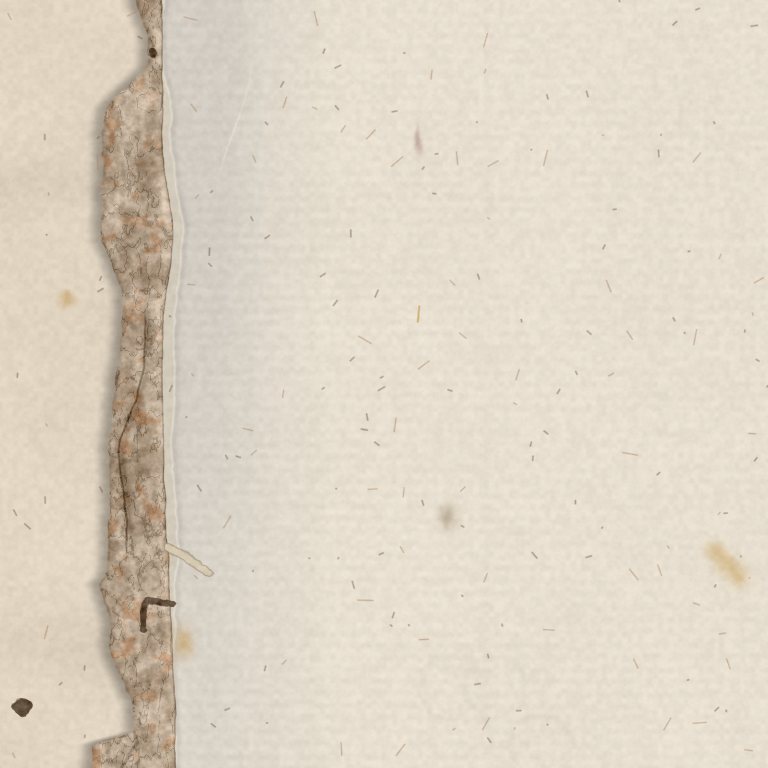
Give the GLSL for this texture, as a Shadertoy shader.

```glsl
// Aged laid paper with a torn, fibrous binding strip down its left side.
// Smoothstep chains trace the torn edges; value noise gives grain and wrinkles;
// gaussian blots, segments and hashed cells add stains, holes and fibres.

float hash(vec2 p) {
  vec3 q = fract(p.xyx * 0.1031);
  q += dot(q, q.yzx + 33.33);
  return fract((q.x + q.y) * q.z);
}

float noise(vec2 p) {
  vec2 i = floor(p), f = fract(p);
  f = f * f * (3.0 - 2.0 * f);
  return mix(mix(hash(i), hash(i + vec2(1, 0)), f.x),
             mix(hash(i + vec2(0, 1)), hash(i + 1.0), f.x), f.y);
}

float fbm(vec2 p) {
  float sum = 0.0, amp = 0.5;
  for (int i = 0; i < 5; i++) {
    sum += amp * noise(p);
    p = mat2(1.6, 1.2, -1.2, 1.6) * p + 17.3;
    amp *= 0.5;
  }
  return sum;
}

float segment(vec2 p, vec2 a, vec2 b) {
  vec2 d = b - a;
  return length(p - a - d * clamp(dot(p - a, d) / dot(d, d), 0.0, 1.0));
}

float stroke(float d, float width) {
  float aa = 1.0 / iResolution.y;
  return 1.0 - smoothstep(width - aa, width + aa, d);
}

float bump(float x, float centre, float width) {
  x = (x - centre) / width;
  return exp(-x * x);
}

float blot(vec2 p, float x, float y, float w, float h) {
  return bump(p.x, x, w) * bump(p.y, y, h);
}

// One short, randomly turned fibre in some of the cells
float fibres(vec2 p, float cells, float density, float width) {
  vec2 id = floor(p * cells);
  vec2 centre = 0.3 + 0.4 * vec2(hash(id + 3.1), hash(id + 71.7));
  float turn = 6.283 * hash(id + 29.4);
  vec2 arm = vec2(cos(turn), sin(turn)) * (0.01 + 0.25 * hash(id + 11.9));
  float d = segment(fract(p * cells), centre - arm, centre + arm) / cells;
  return step(hash(id), density) * stroke(d, width);
}

float leftEdge(float y) {
  float x = 0.117 + 0.056 * smoothstep(0.028, 0.05, y);
  x -= 0.03 * smoothstep(0.06, 0.17, y) + 0.013 * smoothstep(0.18, 0.235, y);
  x += 0.011 * smoothstep(0.235, 0.262, y) + 0.018 * smoothstep(0.4, 0.6, y);
  x -= 0.026 * smoothstep(0.61, 0.7, y);
  x += 0.062 * smoothstep(0.84, 0.93, y) - 0.015 * smoothstep(0.935, 1.0, y);
  return x + 0.01 * (fbm(vec2(y * 45.0, 2)) - 0.5);
}

float rightEdge(float y) {
  return 0.229 - 0.017 * smoothstep(0.0, 0.5, y) + 0.013 * bump(y, 0.69, 0.07)
    + 0.005 * (fbm(vec2(y * 40.0, 9)) - 0.5);
}

void mainImage(out vec4 fragColor, in vec2 fragCoord) {
  vec2 p = fragCoord / iResolution.xy;
  float cloud = fbm(p * 7.0) - 0.5, grain = fbm(p * 150.0) - 0.48;
  float left = leftEdge(p.y), right = rightEdge(p.y);
  vec2 rough = p + 0.012 * (vec2(fbm(p * 60.0), fbm(p * 60.0 + 40.0)) - 0.48);

  // Right sheet: cream, grey toward the binding, with laid and chain lines
  vec3 col = vec3(0.905, 0.872, 0.812) + 0.02 * cloud;
  float grey = (1.0 - smoothstep(0.22, 0.46, p.x)) * (0.5 + 0.4 * p.y + 0.3 * noise(p * vec2(55, 2)));
  grey += 0.35 * blot(p, 0.28, 0.75, 0.035, 0.6);
  col = mix(col, vec3(0.805, 0.785, 0.755), 0.8 * min(grey, 1.0));
  float laid = sin(6.283 * (p.y * 62.0 + 0.4 * noise(p * vec2(3, 12))));
  col -= 0.008 * laid * (0.3 + noise(p * vec2(6, 25))) * (1.0 - 0.5 * p.x);
  col -= 0.008 * (bump(p.x, 0.635, 0.006) + bump(p.x, 0.405, 0.01));

  // Left sheet: warmer, with soft bands and the strip's shadow
  vec3 page = vec3(0.882, 0.832, 0.757) + 0.05 * cloud;
  page -= 0.025 * (bump(p.y, 0.76, 0.03) + bump(p.y, 0.16, 0.04));
  page *= 1.0 - 0.28 * smoothstep(left - 0.022, left, p.x);
  col = mix(col, page, stroke(p.x, right));

  // Thin pale lip beside the strip
  float lip = right + 0.013 * smoothstep(0.1, 0.35, p.y) * (1.0 - smoothstep(0.8, 0.95, p.y))
    + 0.012 * (fbm(vec2(p.y * 28.0, 5)) - 0.5);
  col = mix(col, vec3(0.82, 0.785, 0.715), 0.8 * step(right, p.x) * stroke(p.x, lip));
  col += 0.055 * stroke(abs(p.x - lip), 0.0014) - 0.05 * bump(p.x, lip + 0.004, 0.004);

  // Torn strip: mottled pulp, wrinkles, rust and a long fold
  float mottle = smoothstep(0.25, 0.75, fbm(p * vec2(48, 28)));
  vec3 pulp = mix(vec3(0.63, 0.55, 0.46), vec3(0.77, 0.7, 0.62), mottle);
  float wrinkle = abs(fbm(p * vec2(65, 38) + 8.0) - 0.48);
  pulp -= 0.13 * (1.0 - smoothstep(0.0, 0.035, wrinkle));
  pulp = mix(pulp, vec3(0.69, 0.49, 0.33), 0.5 * smoothstep(0.58, 0.75, fbm(p * 55.0 + 31.0)));
  float fold = 0.163 - 0.01 * bump(p.y, 0.41, 0.05) + 0.024 * smoothstep(0.41, 0.54, p.y)
    + 0.003 * noise(p.yy * 50.0);
  float foldSpan = smoothstep(0.26, 0.3, p.y) * (1.0 - smoothstep(0.57, 0.61, p.y));
  pulp -= foldSpan * (0.19 * stroke(abs(p.x - fold), 0.0012) + 0.1 * bump(p.x, fold + 0.004, 0.006));
  pulp += 0.06 * bump(p.x, right - 0.006, 0.005) - 0.16 * stroke(abs(p.x - right), 0.0014);
  pulp -= 0.13 * stroke(abs(segment(rough, vec2(0.125, 0), vec2(0.15, 0.035)) - 0.028), 0.002);
  pulp += 0.22 * grain - 0.08 * bump(p.x, left, 0.005);
  col = mix(col, pulp, (1.0 - stroke(p.x, left)) * stroke(p.x, right));

  // Curled shred, pale crease and water rings
  float shred = segment(rough, vec2(0.218, 0.288), vec2(0.274, 0.255));
  col = mix(col, vec3(0.63, 0.56, 0.46), 0.7 * stroke(shred, 0.0065));
  col = mix(col, vec3(0.84, 0.79, 0.7), stroke(shred, 0.0045));
  float crease = 0.282 + 0.045 * smoothstep(0.74, 0.92, p.y);
  col += 0.04 * stroke(abs(p.x - crease), 0.0014) * bump(p.y, 0.83, 0.06);
  for (float i = 0.0; i < 3.0; i++) {
    vec2 centre = vec2(0.585 + 0.06 * i, 0.03 + 0.075 * mod(i + 1.0, 2.0));
    centre.x -= 0.12 * step(1.5, i) - 0.06 * step(i, 1.5);
    col -= 0.015 * bump(length(rough - centre), 0.04, 0.004);
  }

  // Stains
  float spill = segment(rough, vec2(0.932, 0.282), vec2(0.962, 0.249));
  col = mix(col, vec3(0.8, 0.67, 0.44), 0.6 * bump(spill, 0.0, 0.012));
  col = mix(col, vec3(0.7, 0.64, 0.55), 0.75 * blot(rough, 0.584, 0.327, 0.01, 0.016));
  float rust = blot(rough, 0.089, 0.611, 0.009, 0.009) + blot(rough, 0.238, 0.164, 0.012, 0.018);
  col = mix(col, vec3(0.76, 0.6, 0.35), 0.55 * rust);
  col = mix(col, vec3(0.6, 0.46, 0.42), 0.45 * blot(rough, 0.545, 0.817, 0.004, 0.02));

  // Holes and dark crumbs
  float hole = length(rough - vec2(0.028, 0.079)) - 0.012;
  hole = min(hole, segment(rough, vec2(0.188, 0.18), vec2(0.191, 0.216)) - 0.004);
  hole = min(hole, segment(rough, vec2(0.191, 0.217), vec2(0.224, 0.213)) - 0.004);
  hole = min(hole, length(rough - vec2(0.2, 0.93)) - 0.006);
  col = mix(col, vec3(0.3, 0.23, 0.16) + 0.3 * grain, 0.9 * stroke(hole, 0.0));

  // Scattered fibres, specks and paper tooth
  float straw = segment(p, vec2(0.544, 0.581), vec2(0.546, 0.601));
  col = mix(col, vec3(0.79, 0.63, 0.37), 0.8 * stroke(straw, 0.0012));
  col = mix(col, vec3(0.65, 0.5, 0.35), 0.5 * fibres(p, 26.0, 0.12, 0.0008));
  col = mix(col, vec3(0.42, 0.35, 0.29), 0.5 * fibres(p + 0.37, 55.0, 0.035, 0.001));
  col += 0.075 * grain;
  fragColor = vec4(clamp(col, 0.0, 1.0), 1.0);
}
```
